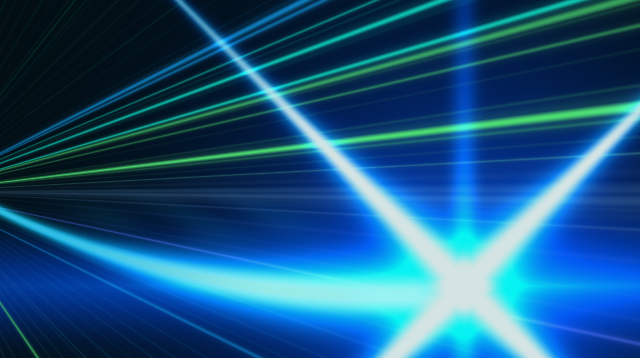
A Shadertoy shader for this background:

```glsl
// Positions are in canvas heights; the fan is described by ray slopes.
const vec2 FLARE = vec2(1.297, 0.201);
const vec2 FAN_ORIGIN = vec2(-0.213, 0.465);
const float ARM_WIDTH = 0.052;
const float ARM_TAPER = 2.0;
const float FINE_RAYS = 20.0;      // cells per radian
const float FINE_STRENGTH = 0.14;
const float BAND_STRENGTH = 0.22;

const vec3 NIGHT = vec3(0.008, 0.055, 0.075);
const vec3 BLUE = vec3(0.0, 0.20, 0.78);
const vec3 CYAN = vec3(0.02, 0.78, 0.86);
const vec3 AQUA = vec3(0.05, 0.80, 0.72);
const vec3 SKY = vec3(0.06, 0.56, 0.84);
const vec3 GREEN = vec3(0.30, 0.86, 0.44);
const vec3 STEEL = vec3(0.32, 0.50, 0.68);
const vec3 VIOLET = vec3(0.30, 0.40, 0.90);
const vec3 PALE = vec3(0.62, 0.92, 0.87);
const vec3 WHITE = vec3(0.83, 0.89, 0.89);

// Main rays: slope, half width per unit length, strength
const int RAY_COUNT = 16;
const vec3 RAYS[RAY_COUNT] = vec3[](
    vec3(1.265, 0.0035, 0.30),
    vec3(0.502, 0.0075, 0.85), vec3(0.478, 0.0040, 0.70),
    vec3(0.423, 0.0028, 0.65), vec3(0.369, 0.0055, 0.95),
    vec3(0.293, 0.0045, 0.95), vec3(0.273, 0.0055, 0.70),
    vec3(0.232, 0.0032, 0.45), vec3(0.119, 0.0068, 1.00),
    vec3(0.102, 0.0025, 0.30), vec3(0.0535, 0.0014, 0.45),
    vec3(-0.013, 0.0070, 0.30), vec3(-0.0535, 0.0020, 0.30),
    vec3(-0.213, 0.0026, 0.60), vec3(-0.496, 0.0042, 0.65),
    vec3(-1.460, 0.0080, 0.75));

float hash(float n) {
    return fract(sin(n * 127.1) * 4375.85);
}

float gauss(float x, float width) {
    return exp(-x * x / (width * width));
}

// Soft-edged line from a distance and a half width
float stroke(float dist, float halfWidth) {
    float soft = halfWidth * 0.7 + 1.0 / iResolution.y;
    return 1.0 - smoothstep(halfWidth - soft, halfWidth + soft, abs(dist));
}

// Hue of the fan, from violet and blue below to aqua and sky above
vec3 rayColor(float slope) {
    vec3 c = mix(GREEN, SKY, smoothstep(-1.3, -0.8, slope));
    c = mix(c, VIOLET, smoothstep(-0.45, -0.25, slope));
    c = mix(c, STEEL, smoothstep(-0.15, -0.02, slope));
    c = mix(c, GREEN, smoothstep(0.02, 0.09, slope));
    c = mix(c, AQUA, smoothstep(0.274, 0.292, slope));
    c = mix(c, SKY, smoothstep(0.43, 0.48, slope));
    return mix(c, AQUA * vec3(1.0, 0.65, 0.55), smoothstep(0.52, 0.75, slope));
}

// Blends the rays over the sky, so that each one keeps its hue
vec3 drawFan(vec3 col, vec2 p) {
    vec2 d = p - FAN_ORIGIN;
    float reach = length(d);
    // Misty bands near the horizon
    float slope = d.y / d.x;
    float bands = 0.5 + 0.3 * sin(slope * 290.0) + 0.2 * sin(slope * 170.0 + 1.0);
    col = mix(col, STEEL, BAND_STRENGTH * bands * gauss(slope, 0.04));
    // Fine rays, one jittered line in each angular cell
    float angle = atan(d.y, d.x);
    float cell = floor(angle * FINE_RAYS);
    for (int k = -1; k <= 1; k++) {
        float id = cell + float(k);
        float center = (id + hash(id)) / FINE_RAYS;
        float width = reach * mix(0.001, 0.0035, hash(id + 31.0));
        float strength = FINE_STRENGTH * (0.3 + hash(id + 67.0));
        float light = stroke((angle - center) * reach, width);
        col = mix(col, rayColor(tan(center)), light * strength);
    }
    for (int i = 0; i < RAY_COUNT; i++) {
        vec3 ray = RAYS[i];
        float dist = (d.y - ray.x * d.x) * inversesqrt(1.0 + ray.x * ray.x);
        float width = ray.y * d.x;
        float light = max(stroke(dist, width), 0.22 * gauss(dist, width * 3.0));
        col = mix(col, rayColor(ray.x), light * ray.z);
    }
    return col;
}

void mainImage(out vec4 fragColor, in vec2 fragCoord) {
    vec2 p = fragCoord / iResolution.y;
    vec2 f = p - FLARE;
    float r = length(f);

    // Night sky, blue haze and drifting smoke
    float haze = 0.85 * exp(-2.4 * r * r) + 0.68 * gauss(f.y, 0.125);
    vec3 col = NIGHT + BLUE * haze * 0.85;
    float smoke = sin(p.x * 17.0 + 3.0 * sin(p.y * 13.0)) * sin(p.y * 29.0 + p.x * 8.0);
    col += vec3(0.01, 0.10, 0.11) * (0.5 + 0.5 * smoke)
         * gauss(p.x - 0.55, 0.35) * gauss(p.y - 0.39, 0.07);
    col = drawFan(col, p);

    // Vertical pillar and horizontal streak
    vec3 pillar = mix(BLUE, CYAN, exp(-3.0 * abs(f.y)));
    col += pillar * gauss(f.x, 0.035) * (0.3 + 0.6 * exp(-2.6 * abs(f.y)));
    float streak = exp(-abs(f.y) / 0.045) * exp(-abs(f.x) / 0.5);
    col += CYAN * (0.8 * streak + 0.65 * exp(-r / 0.10));

    // Curved sweep running into the flare
    float bend = pow(max(1.0 - p.x / 1.1, 0.0), 2.2);
    float sweepDist = p.y - 0.175 - 0.236 * bend;
    float sweepWidth = 0.008 + 0.036 * smoothstep(0.0, 1.0, p.x);
    float sweepEnd = 1.0 - smoothstep(1.15, 1.32, p.x);
    col += CYAN * 0.75 * gauss(sweepDist, sweepWidth * 2.0) * sweepEnd;
    vec3 sweepColor = mix(SKY + vec3(0.14, 0.18, 0.06), PALE, smoothstep(0.1, 0.8, p.x));
    col = mix(col, sweepColor, stroke(sweepDist, sweepWidth * 0.9) * sweepEnd * 0.95);

    // Four tapering diagonal arms with a bright core
    vec2 q = abs(f);
    float across = (q.x - q.y) * 0.7071;
    float along = (q.x + q.y) * 0.7071;
    float armWidth = ARM_WIDTH * exp(-ARM_TAPER * along);
    col += CYAN * 0.75 * gauss(across, armWidth * 2.1) * exp(-0.6 * along);
    col += BLUE * 0.25 * gauss(across, armWidth * 4.0);
    float core = stroke(across, armWidth) * (1.0 - 0.65 * smoothstep(0.5, 1.1, along));
    core = max(core, 1.0 - smoothstep(0.05, 0.12, r));
    col = mix(min(col, vec3(0.85, 0.95, 0.95)), WHITE, core);

    fragColor = vec4(col, 1.0);
}
```
